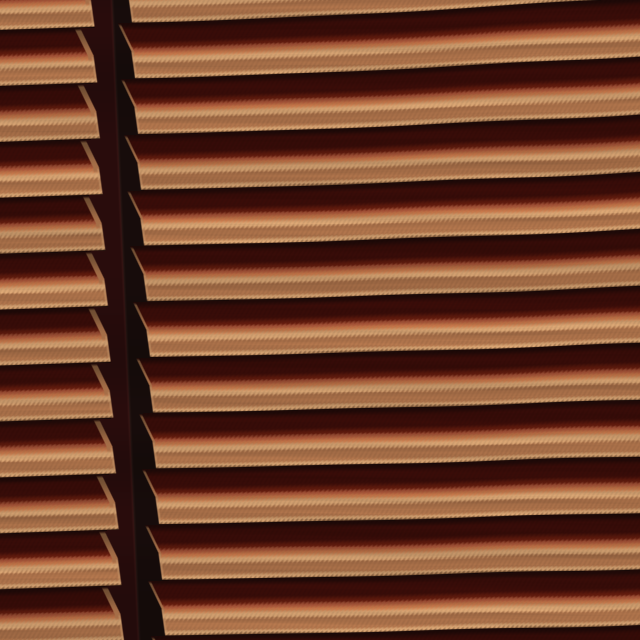
Reproduce this texture procedurally as a Shadertoy shader.

```glsl
const vec3 FACE = vec3(0.65, 0.43, 0.28);
const vec3 LIT = vec3(0.79, 0.60, 0.42);
const vec3 EDGE = vec3(0.49, 0.34, 0.22);
const vec3 ROSE = vec3(0.60, 0.30, 0.20);
const vec3 EMBER = vec3(0.36, 0.10, 0.05);
const vec3 SHADOW = vec3(0.21, 0.045, 0.03);
const vec3 BLACK = vec3(0.09, 0.03, 0.025);

// Layered sines stretched along the slat, different for each slat
float woodGrain(vec2 p, float slat) {
    float sum = 0.0, amp = 0.5;
    for (int i = 0; i < 4; i++) {
        float k = float(i);
        p += 0.35 * sin(p.yx * vec2(0.7, 0.4) + slat * 2.3 + k);
        sum += amp * sin(p.x + p.y * 1.3 + slat * 4.1 + k * 1.9);
        p *= vec2(1.7, 1.9);
        amp *= 0.62;
    }
    return sum;
}

// Fine diagonal weave
float weave(vec2 p) {
    return sin(p.x * 900.0 + p.y * 520.0);
}

// Signed shift of a slat end: upright face, then a receding top
float endLean(float u) {
    return 0.012 * u + 0.03 * max(u - 0.5, 0.0);
}

// Cross-section colour, u rising from the lower edge (0) to the next slat (1)
vec3 slatProfile(float u, float grain, float thread, float px) {
    float s = u + 0.012 * grain + 0.010 * thread;
    vec3 c = mix(EDGE, LIT, smoothstep(0.0, 0.06, s));
    c = mix(c, FACE, smoothstep(0.06, 0.12, s));
    c = mix(c, FACE * 0.94, smoothstep(0.18, 0.27, s));
    c = mix(c, LIT, smoothstep(0.27, 0.34, s));
    c = mix(c, FACE * vec3(1.1, 1.0, 0.95), smoothstep(0.37, 0.46, s));
    c = mix(c, ROSE, smoothstep(0.45, 0.53, s));
    c = mix(c, EMBER, smoothstep(0.52, 0.59, s));
    c = mix(c, SHADOW, smoothstep(0.58, 0.70, s));
    c = mix(c, BLACK, 0.8 * smoothstep(0.86, 0.99, u));
    c *= 1.0 + 0.06 * grain + 0.03 * thread;
    return mix(BLACK, c, smoothstep(0.0, px, u));
}

// One panel over a backdrop; inset is the distance inward from its end
vec3 paintPanel(vec3 back, vec2 p, float u, float slat, float inset,
                float capWidth, float px, float pitch) {
    float grain = woodGrain(vec2(p.x * 9.0, u * 14.0), slat);
    vec3 c = slatProfile(u, grain, weave(p), 1.5 * px / pitch);
    c *= 1.0 + 0.03 * sin(slat * 2.7);

    // Pale end strip beside the shaded top
    float strip = 1.0 - smoothstep(capWidth - px, capWidth + px, inset);
    float upper = smoothstep(0.38, 0.46, u) * (1.0 - smoothstep(0.93, 1.0, u));
    vec3 stripColor = mix(FACE, EDGE * 0.9, smoothstep(0.5, 0.95, u));
    c = mix(c, stripColor, strip * upper);

    // Thin bright corner on the upright face
    float corner = 1.0 - smoothstep(0.002, 0.005, inset);
    c = mix(c, LIT, 0.45 * corner * smoothstep(0.03, 0.08, u)
                         * (1.0 - smoothstep(0.45, 0.5, u)));
    return mix(back, c, smoothstep(-px, px, inset));
}

// Dark post between the panels, split by a slanted seam
vec3 postColor(vec2 p, float px) {
    float seam = p.x - 0.175 - 0.042 * p.y;
    vec3 c = mix(vec3(0.15, 0.045, 0.045), vec3(0.085, 0.045, 0.04),
                 smoothstep(-px, px, seam));
    c += vec3(0.05, 0.03, 0.025) * (1.0 - smoothstep(0.0, 0.004, abs(seam)));
    return c * (1.0 + 0.08 * sin(p.y * 23.0 + 2.0 * sin(p.y * 9.0)));
}

void mainImage(out vec4 fragColor, in vec2 fragCoord) {
    vec2 p = fragCoord / iResolution.xy;
    p.y = 1.0 - p.y; // measured downward
    float px = 1.0 / iResolution.y;
    vec3 color = postColor(p, px);

    // Left panel: nearly level slats
    float pitch = 0.0874;
    float row = (p.y + 0.034 * p.x - 0.048) / pitch;
    float slat = ceil(row);
    float u = slat - row;
    float inset = 0.148 + 0.0042 * slat - endLean(u) - p.x;
    color = paintPanel(color, p, u, slat, inset, 0.009, px, pitch);

    // Right panel: slats curve upward, more strongly near the top
    pitch = 0.0871;
    float along = max(p.x - 0.21, 0.0) / 0.79;
    float rise = 0.015 + 0.025 * exp(-2.5 * p.y);
    float ripple = 0.0012 * sin(p.x * 17.0 + p.y * 8.0) * along;
    row = (p.y + rise * pow(along, 1.3) + ripple - 0.0365) / pitch;
    slat = ceil(row);
    u = slat - row;
    inset = p.x - (0.2065 + 0.0047 * slat - endLean(u));
    color = paintPanel(color, p, u, slat + 20.0, inset, 0.004, px, pitch);

    fragColor = vec4(clamp(color, 0.0, 1.0), 1.0);
}
```
